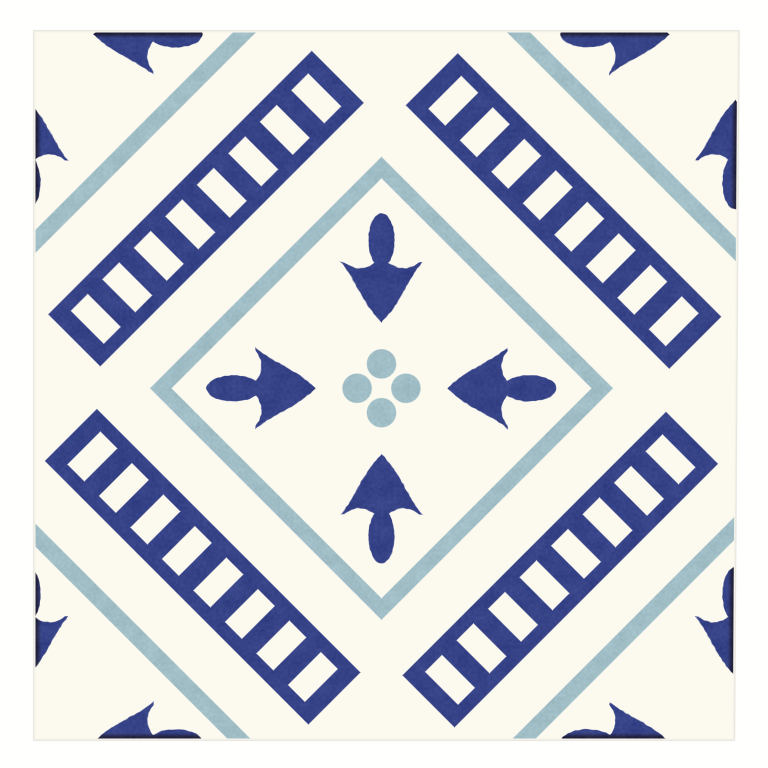
Reproduce this pattern procedurally as a WebGL 2 fragment shader.

```glsl
#version 300 es
precision highp float;
// A glazed tile: a thin diamond holding four buds and four dots, framed by
// ladder bars, with corner stripes and half buds cut off by the tile edge.
// Symmetry is made by folding the plane; shapes are distance functions.

uniform vec2 u_resolution;
out vec4 outColor;

// Lengths are in grid units; the canvas is GRID units across.
const float GRID = 768.0;
const vec2 CENTER = vec2(381.5, 379.7);
const float CORNER = 354.0;                    // centre to the pattern's corner axes
const vec4 TILE = vec4(33.0, 27.0, 735.0, 738.0); // left, bottom, right, top
const float TAPER = 5.0;                       // extra width at the top right
const float PRINT_INSET = 2.5;

const vec2 DIAMOND = vec2(210.0, 231.5);       // inner and outer |x| + |y|
const vec2 STRIPE = vec2(481.5, 504.5);
const float DOT_ORBIT = 24.4;
const float DOT_RADIUS = 14.7;

const vec2 BAR_HALF = vec2(52.0, 263.5);       // across and along, diagonal units
const vec2 HOLE_HALF = vec2(33.0, 17.0);
const float HOLE_PITCH = 63.0;
const float HOLE_LAST = 3.5;                   // outermost of eight holes, in pitches
// Hand-set placement of each bar: distance out, slide along
const vec2 BAR_TL = vec2(355.2, -4.2);
const vec2 BAR_TR = vec2(359.3, 4.7);
const vec2 BAR_BL = vec2(357.3, 0.5);
const vec2 BAR_BR = vec2(360.0, -2.5);

const float BUD_TIP = 66.0;
const vec2 PETAL_CENTER = vec2(82.0, 0.0);
const vec2 PETAL_RADII = vec2(27.0, 13.0);

const vec3 MARGIN = vec3(1.0, 1.0, 0.998);
const vec3 GLAZE = vec3(0.988, 0.978, 0.938);
const vec3 RIM = vec3(0.80, 0.80, 0.78);
const vec3 PALE_BLUE = vec3(0.63, 0.745, 0.78);
const vec3 DEEP_BLUE = vec3(0.215, 0.262, 0.53);
const vec3 EDGE_BLUE = vec3(0.13, 0.13, 0.23);
const float MOTTLE = 0.035;
const float ROUGHNESS = 0.8;

vec2 gradientAt(vec2 cell) {
    float h = fract(sin(dot(cell, vec2(127.1, 311.7))) * 43758.5);
    return vec2(cos(6.2832 * h), sin(6.2832 * h));
}

float gradientNoise(vec2 p) {
    vec2 i = floor(p), f = fract(p);
    vec2 u = f * f * (3.0 - 2.0 * f);
    vec2 e = vec2(0.0, 1.0);
    return mix(mix(dot(gradientAt(i), f), dot(gradientAt(i + e.yx), f - e.yx), u.x),
               mix(dot(gradientAt(i + e.xy), f - e.xy), dot(gradientAt(i + e.yy), f - e.yy), u.x), u.y);
}

float boxDistance(vec2 p, vec2 halfSize) {
    vec2 d = abs(p) - halfSize;
    return length(max(d, 0.0)) + min(max(d.x, d.y), 0.0);
}

// Diagonal band between two values of |x| + |y|
float bandDistance(float l1, vec2 band) {
    return max(band.x - l1, l1 - band.y) * 0.7071;
}

// Bud pointing at the origin along the nearer axis: barbed head and oval petal
float budDistance(vec2 p) {
    vec2 a = abs(p);
    vec2 q = vec2(max(a.x, a.y) - BUD_TIP, min(a.x, a.y));
    float s = q.x;
    float flare = s * (1.0 - 0.01306 * s + 0.000127 * s * s);
    float shoulder = min(54.0 + 0.025 * (q.y - 22.0) * (q.y - 22.0), 60.0);
    float head = max((q.y - flare) * 0.78, (s - shoulder) * 0.9);
    vec2 e = (q - PETAL_CENTER) / PETAL_RADII;
    float k = length(e);
    float petal = k * (k - 1.0) / max(length(e / PETAL_RADII), 0.001);
    return min(head, petal);
}

float ladderDistance(vec2 p) {
    vec2 place = p.y > 0.0 ? (p.x < 0.0 ? BAR_TL : BAR_TR) : (p.x < 0.0 ? BAR_BL : BAR_BR);
    vec2 a = abs(p);
    vec2 q = vec2(a.x + a.y, a.x - a.y) - place;
    float slot = clamp(floor(q.y / HOLE_PITCH) + 0.5, -HOLE_LAST, HOLE_LAST);
    float hole = boxDistance(q - vec2(0.0, slot * HOLE_PITCH), HOLE_HALF);
    return max(boxDistance(q, BAR_HALF), -hole) * 0.7071;
}

float coverage(float d, float blur) {
    return 1.0 - smoothstep(-blur, blur, d);
}

void main() {
    float side = min(u_resolution.x, u_resolution.y);
    vec2 pos = (gl_FragCoord.xy - 0.5 * (u_resolution - side)) * GRID / side;
    float blur = max(0.8 * GRID / side, 0.6);
    vec2 p = pos - CENTER;
    vec2 a = abs(p);
    float l1 = a.x + a.y;

    // Tile outline, negative inside
    float right = TILE.z + TAPER * pos.y / GRID;
    float tile = max(max(TILE.x - pos.x, pos.x - right), max(TILE.y - pos.y, pos.y - TILE.w));
    float printed = coverage(tile + PRINT_INSET, blur);

    // Pale lines and dots
    vec2 dotPos = a.x > a.y ? a : a.yx;
    float pale = length(dotPos - vec2(DOT_ORBIT, 0.0)) - DOT_RADIUS;
    pale = min(pale, min(bandDistance(l1, DIAMOND), bandDistance(l1, STRIPE)));

    // Deep blue bars and buds, with slightly rough edges on the buds
    float rough = ROUGHNESS * gradientNoise(pos * 0.22);
    float edgeBud = budDistance(CORNER - a) + rough;
    float deep = min(ladderDistance(p), min(budDistance(p) + rough, edgeBud));

    // Ink, darkening where it rolls over the tile edge
    float mottle = MOTTLE * (gradientNoise(pos * 0.31) + gradientNoise(pos * 0.07));
    vec3 deepInk = mix(DEEP_BLUE, EDGE_BLUE, smoothstep(-9.0, -3.0, tile)) + mottle;
    vec3 color = mix(GLAZE, RIM, 0.45 * exp(-tile * tile / 3.0));
    color = mix(color, PALE_BLUE + mottle, coverage(pale, blur) * printed);
    color = mix(color, deepInk, coverage(deep, blur) * printed);
    outColor = vec4(mix(MARGIN, color, coverage(tile, blur)), 1.0);
}
```
